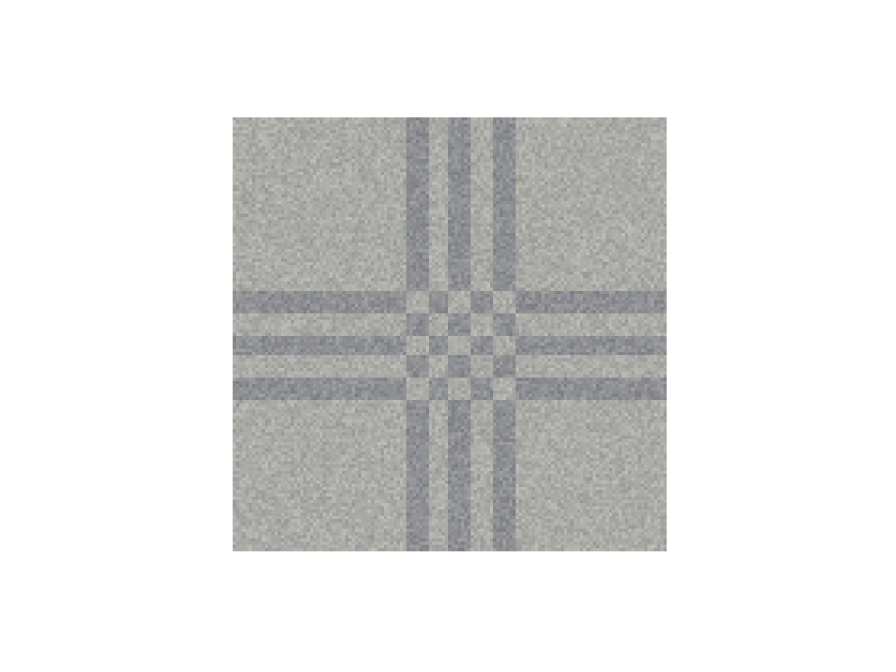
Give the GLSL for this pattern, as a WebGL 2 fragment shader.

```glsl
#version 300 es
precision highp float;
// A grainy grey woven square on white, crossed by two sets of three stripes that form a checker.
uniform vec2 u_resolution;
out vec4 fragColor;

const float GRID = 135.0; // threads along each side of the square

float hash(vec2 p) {
  vec3 q = fract(vec3(p.xyx) * 0.1031);
  q += dot(q, q.yzx + 33.33);
  return fract((q.x + q.y) * q.z);
}

// 1 on the three dark bands, seven threads wide; the band before "narrow" loses one thread
float stripe(float thread, float narrow) {
  float band = floor((thread + step(narrow, thread) - 54.0 + 0.01) / 7.0);
  float inside = step(0.0, band) * step(band, 4.0);
  return inside * (1.0 - mod(band, 2.0));
}

vec3 cloth(vec2 thread) {
  // Crossing stripes cancel each other
  float dark = abs(stripe(thread.x, 67.0) - stripe(thread.y, 74.0));
  vec3 base = mix(vec3(0.668, 0.670, 0.653), vec3(0.556, 0.562, 0.575), dark);

  // Thread grain, with a faint warm and cool variation
  float grain = hash(thread) + hash(thread + 271.0) - 1.0;
  float tint = hash(thread + 619.0) - 0.5;
  return base + 0.085 * grain * vec3(1.0, 1.0, 0.88) + 0.015 * tint * vec3(1.0, 0.0, -1.0);
}

vec3 scene(vec2 p) {
  // Square coordinates run right and down from its upper left corner
  vec2 uv = vec2(p.x + 0.3203, 0.3255 - p.y) / 0.6458;
  vec2 within = step(vec2(0.0), uv) * step(uv, vec2(1.0));
  return mix(vec3(1.0), cloth(floor(uv * GRID)), within.x * within.y);
}

void main() {
  // Average a 3 by 3 set of samples to smooth every edge
  vec3 color = vec3(0.0);
  for (int i = 0; i < 9; i++) {
    vec2 offset = (vec2(i % 3, i / 3) - 1.0) / 3.0;
    vec2 p = (gl_FragCoord.xy + offset - 0.5 * u_resolution) / u_resolution.y;
    color += scene(p) / 9.0;
  }
  fragColor = vec4(color, 1.0);
}
```
